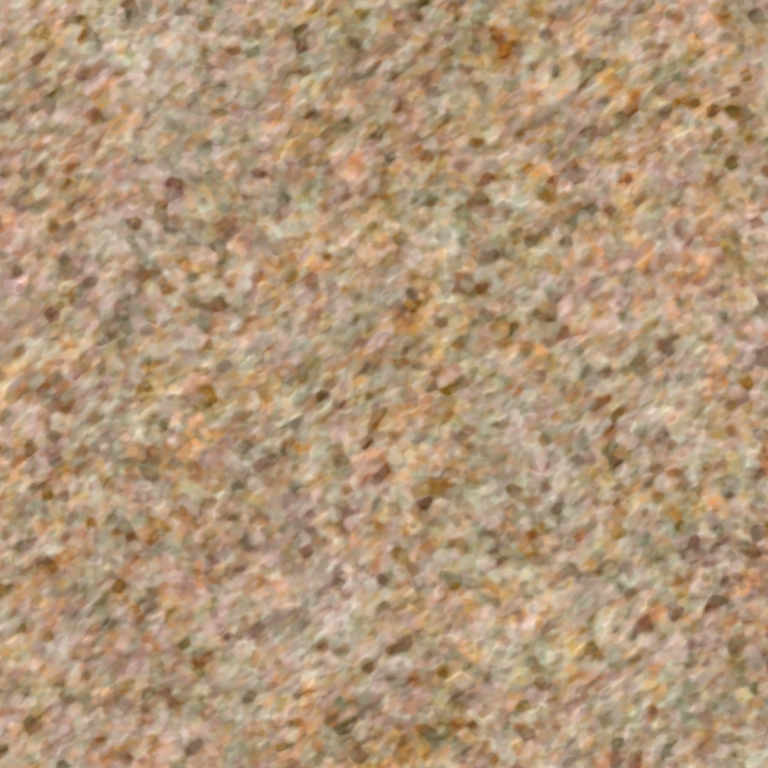
Reproduce this texture procedurally as a Shadertoy shader.

```glsl
// Weathered sandstone: fine slanted mineral grains in tan, ochre and grey with soft relief.

const vec3 BASE_TAN = vec3(0.699, 0.600, 0.496);
const vec3 TONE_AXIS = vec3(0.97, 1.0, 1.03);        // dark to light
const vec3 OCHRE_AXIS = vec3(0.030, -0.016, -0.070); // grey to ochre
const vec3 ROSE_AXIS = vec3(0.030, -0.018, 0.008);   // green to rose

const float GRAIN_ANGLE = 0.6;   // radians above horizontal
const float GRAIN_STRETCH = 1.2;
const float RELIEF_SCALE = 80.0;
const float RELIEF_STRENGTH = 0.17;
const vec2 LIGHT_STEP = vec2(-0.0026, 0.0036);
const float PIT_DEPTH = 0.09;

// Layers from broad stains to fine grit
const int LAYERS = 4;
const float SCALE[LAYERS] = float[](6.0, 24.0, 66.0, 125.0);
const float SHARPNESS[LAYERS] = float[](4.0, 4.0, 5.5, 5.0);
const float TONE_WEIGHT[LAYERS] = float[](0.07, 0.11, 0.20, 0.16);
const float HUE_WEIGHT[LAYERS] = float[](0.7, 1.0, 1.5, 1.1);

// Integer hash giving three values in 0..1
vec3 hash3(ivec3 cell) {
    uvec3 v = uvec3(cell) * 1664525u + 1013904223u;
    v.x += v.y * v.z; v.y += v.z * v.x; v.z += v.x * v.y;
    v ^= v >> 16u;
    v.x += v.y * v.z; v.y += v.z * v.x; v.z += v.x * v.y;
    return vec3(v >> 8u) / 16777216.0;
}

// Smooth cellular noise: three independent values per grain, centred on zero
vec3 grains(vec2 p, float sharpness, int seed) {
    ivec2 home = ivec2(floor(p));
    vec2 local = fract(p);
    vec3 sum = vec3(0.0);
    float total = 0.0;
    for (int y = -1; y <= 1; y++) {
        for (int x = -1; x <= 1; x++) {
            ivec2 offset = ivec2(x, y);
            ivec3 cell = ivec3(home + offset, seed);
            vec2 centre = vec2(offset) + 0.15 + 0.7 * hash3(cell).xy;
            vec2 d = centre - local;
            float weight = exp(-sharpness * dot(d, d));
            sum += weight * (hash3(cell + ivec3(0, 0, 50)) - 0.5);
            total += weight;
        }
    }
    return sum / total;
}

// Turn and stretch the plane along the grain direction
vec2 slant(vec2 p) {
    float c = cos(GRAIN_ANGLE), s = sin(GRAIN_ANGLE);
    vec2 q = vec2(c * p.x + s * p.y, c * p.y - s * p.x);
    return q * vec2(1.0 / GRAIN_STRETCH, 1.0);
}

// Layered sines bend the cells out of any visible grid
vec2 bend(vec2 p) {
    p += 0.006 * sin(p.yx * 17.0 + vec2(0.7, 2.1));
    return p + 0.001 * sin(p.yx * 71.0 + vec2(1.9, 0.4));
}

float height(vec2 p) {
    return grains(slant(p) * RELIEF_SCALE, 6.0, 21).x;
}

void mainImage(out vec4 fragColor, in vec2 fragCoord) {
    vec2 p = bend(fragCoord / iResolution.y);
    vec2 q = slant(p);

    // Gather brightness and hue over all layers
    float tone = 0.0;
    vec2 hue = vec2(0.0);
    vec3 grit = vec3(0.0);
    for (int i = 0; i < LAYERS; i++) {
        vec3 n = grains(q * SCALE[i] + 7.3 * float(i), SHARPNESS[i], i + 1);
        tone += TONE_WEIGHT[i] * n.x;
        hue += HUE_WEIGHT[i] * n.yz;
        if (i == 2) grit = n;
    }

    // Side light on the bumps, and scattered dark pits
    tone += RELIEF_STRENGTH * (height(p) - height(p + LIGHT_STEP));
    tone -= PIT_DEPTH * smoothstep(0.22, 0.45, -grit.x);

    // Ochre stains have a longer tail than grey ones
    float ochre = hue.x + 0.35 * hue.x * hue.x;
    vec3 color = BASE_TAN + tone * TONE_AXIS + ochre * OCHRE_AXIS + hue.y * ROSE_AXIS;
    fragColor = vec4(clamp(color, 0.0, 1.0), 1.0);
}
```
